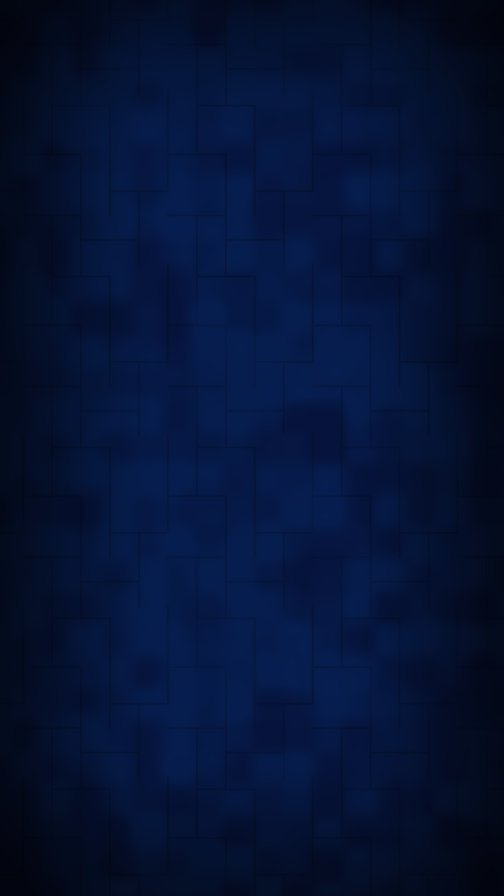
Reproduce this background procedurally as a Shadertoy shader.

```glsl
// Dark navy wall of interlocking rectangular panels under a soft vignette.
// Ten faint seam segments repeat on a 5 by 14 lattice; blocky value noise
// tints the panels and varies how clearly each seam shows.

float hash(vec2 p) {
    return fract(sin(dot(p, vec2(127.1, 311.7))) * 43758.5453);
}

// Value noise; a larger plateau gives flatter blocks with narrower blends.
float blockNoise(vec2 p, float plateau) {
    vec2 cell = floor(p);
    vec2 f = smoothstep(plateau, 1.0 - plateau, fract(p));
    float low = mix(hash(cell), hash(cell + vec2(1, 0)), f.x);
    float high = mix(hash(cell + vec2(0, 1)), hash(cell + vec2(1, 1)), f.x);
    return mix(low, high, f.y);
}

// Distance to the nearest seam, in canvas widths.
float seamDistance(vec2 grid, vec2 unitSize) {
    // Each segment: centre, then half extent, in lattice units.
    vec4 seams[10] = vec4[10](
        vec4(2, 0, 1, 0), vec4(1, 4, 1, 0), vec4(4, 7, 1, 0),
        vec4(1, 9, 1, 0), vec4(3, 11, 1, 0),
        vec4(0, 3, 0, 4), vec4(1, 13.5, 0, 4.5), vec4(2, 9, 0, 5),
        vec4(3, 4.5, 0, 4.5), vec4(4, 10, 0, 3));
    vec2 period = vec2(5, 14);
    float nearest = 1.0;
    for (int i = 0; i < 10; i++) {
        vec2 q = mod(grid - seams[i].xy + 0.5 * period, period) - 0.5 * period;
        vec2 gap = max(abs(q) - seams[i].zw, 0.0) * unitSize;
        nearest = min(nearest, length(gap));
    }
    return nearest;
}

void mainImage(out vec4 fragColor, in vec2 fragCoord) {
    vec2 uv = fragCoord / iResolution.xy;
    float aspect = iResolution.y / iResolution.x;

    // Lattice coordinates, counted downward from the top
    vec2 grid = vec2(uv.x * 17.4 - 5.795, (1.0 - uv.y) * 73.4 - 22.65);
    vec2 unitSize = vec2(1.0 / 17.4, aspect / 73.4);

    // Vignette, strongest along the two sides
    vec2 border = min(uv, 1.0 - uv);
    float light = mix(0.25, 1.0, smoothstep(-0.1, 0.34, border.x));
    light *= mix(0.4, 1.0, smoothstep(-0.06, 0.19, border.y));

    // Soft rectangular patches and surface wear
    vec2 blocks = grid * vec2(1.0, 0.4);
    float patches = 0.6 * blockNoise(blocks * 0.95 + 3.7, 0.12)
                  + 0.4 * blockNoise(blocks * 0.5 + 19.3, 0.1);
    float wear = blockNoise(vec2(uv.x, uv.y * aspect) * 45.0, 0.0) - 0.5;
    float tone = smoothstep(0.12, 0.75, patches);

    vec3 dimNavy = vec3(0.016, 0.076, 0.23);
    vec3 brightNavy = vec3(0.018, 0.115, 0.302);
    vec3 color = mix(dimNavy, brightNavy, tone) * light;
    color = color * (1.0 + 0.03 * wear) + vec3(0.006, 0.002, 0.008);

    // Thin faint seams, clearer in some places than in others
    float d = seamDistance(grid, unitSize);
    float pixel = 1.0 / iResolution.x;
    float line = 1.0 - smoothstep(0.0, 0.0012 + pixel, d);
    float clarity = mix(0.06, 0.22, blockNoise(grid * vec2(0.6, 0.2) + 7.1, 0.0));
    color *= 1.0 - clarity * line - 0.05 * exp(-d * 150.0);

    fragColor = vec4(color, 1.0);
}
```
